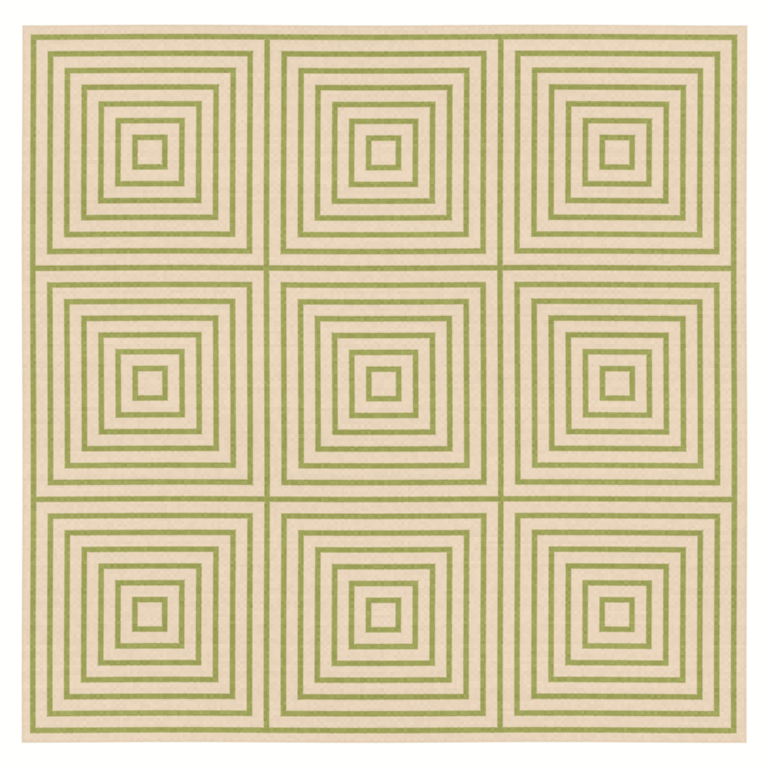
Write a three.js fragment shader that draws this pattern.

```glsl
// Woven rug: a three by three grid of nested green squares on beige, with a white surround.
#define REPEATS 3.0
#define RINGS 6.0
#define RING_STEP 0.0727
#define LINE_WIDTH 0.0235
#define SOFTNESS 0.0015
#define THREADS 230.0
#define GRID_ORIGIN vec2(0.0432, 0.0492)
#define GRID_PITCH vec2(0.3042, 0.3009)
#define BEIGE vec3(0.915, 0.837, 0.735)
#define GREEN vec3(0.625, 0.637, 0.355)
#define WHITE vec3(1.0, 1.0, 0.995)

varying vec2 vUv;

float hash(vec2 p) {
  p = fract(p * vec2(0.1031, 0.1137));
  p += dot(p, p.yx + 33.33);
  return fract((p.x + p.y) * p.x * 17.3);
}

float boxDistance(vec2 p, vec2 halfSize) {
  vec2 q = abs(p) - halfSize;
  return length(max(q, 0.0)) + min(max(q.x, q.y), 0.0);
}

// Coverage of the nested squares; the outermost one is shared by neighbouring cells.
float squareLines(vec2 uv) {
  vec2 grid = (uv - GRID_ORIGIN) / GRID_PITCH;
  vec2 cell = clamp(floor(grid), 0.0, REPEATS - 1.0);
  vec2 p = abs(grid - cell - 0.5);
  float inset = 0.5 - max(p.x, p.y);
  float ring = clamp(floor(inset / RING_STEP + 0.5), 0.0, RINGS);
  float edge = abs(inset - ring * RING_STEP) - 0.5 * LINE_WIDTH;
  float soft = SOFTNESS / GRID_PITCH.x;
  return 1.0 - smoothstep(-soft, soft, edge);
}

// Fine thread grain with faint ribs and slow tonal drift, centred on zero.
float weave(vec2 uv) {
  vec2 thread = floor(uv * THREADS);
  float grain = hash(thread) - 0.5;
  float pick = hash(vec2(thread.y, 7.0)) - 0.5;
  float ribs = sin(uv.y * THREADS * 3.14159) * sin(uv.x * THREADS * 3.14159);
  float drift = sin(uv.x * 9.0 + 2.0 * sin(uv.y * 7.0)) + sin(uv.y * 23.0 + uv.x * 5.0);
  return 0.025 * grain + 0.012 * pick + 0.006 * ribs + 0.002 * drift;
}

void main() {
  // Slight unevenness of the cloth
  vec2 wobble = 0.0005 * sin(vUv.yx * vec2(11.0, 13.0) + vec2(0.4, 1.7));
  vec2 uv = vUv + wobble;

  float lines = squareLines(uv);
  vec3 rug = mix(BEIGE, GREEN, lines) + weave(uv) * (1.0 + 0.8 * lines);

  // Rug outline with a faint hem
  float outline = boxDistance(uv - vec2(0.5006, 0.5003), vec2(0.4718, 0.4670));
  rug -= 0.03 * smoothstep(-0.005, 0.0, outline);
  float outside = smoothstep(-SOFTNESS, SOFTNESS, outline);

  gl_FragColor = vec4(mix(rug, WHITE, outside), 1.0);
}
```
